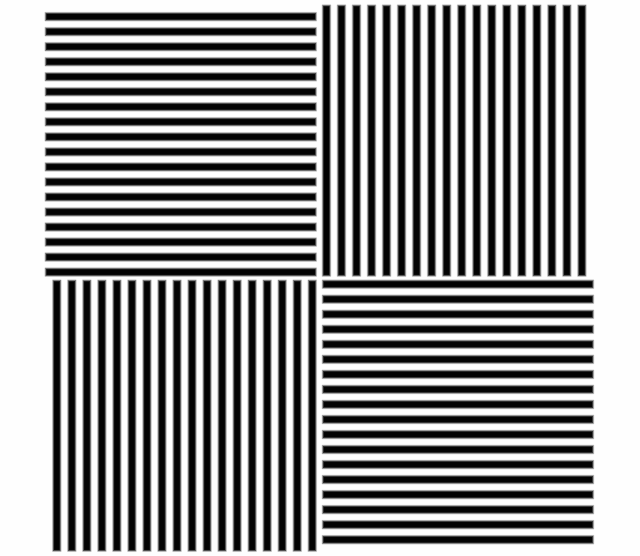
Give the GLSL for this pattern, as a Shadertoy shader.

```glsl
// Four square blocks of parallel black bars on white, horizontal and vertical in turn,
// mirrored about the centre. One quadrant is folded out with abs(), and the nearest
// bar in it is drawn as a soft-edged box. The unit of length is one bar period.

const float PERIODS_PER_HEIGHT = 37.0;            // bar periods in the canvas height
const float BAR_COUNT = 18.0;                     // bars in each block
const float BAR_LENGTH = 18.0;                    // in periods
const float BAR_WIDTH = 0.5;                      // in periods
const float EDGE_SOFTNESS = 0.112;                // half width of the edge ramp
const vec2 HALF_GAP = vec2(0.222, 0.153);         // half the gutters between blocks
const vec2 PATTERN_CENTRE = vec2(0.499, 0.4997);  // as a share of the canvas
const vec3 PAPER = vec3(0.995);
const vec3 INK = vec3(0.012);

// Signed distance to an axis-aligned box centred on the origin.
float boxDistance(vec2 p, vec2 halfSize) {
    vec2 d = abs(p) - halfSize;
    return length(max(d, 0.0)) + min(max(d.x, d.y), 0.0);
}

// Distance to the nearest bar; x runs along the bars, y across them.
float barsDistance(vec2 p) {
    float firstBar = 0.5 * BAR_WIDTH;
    float index = clamp(floor(p.y - firstBar + 0.5), 0.0, BAR_COUNT - 1.0);
    vec2 barCentre = vec2(0.5 * BAR_LENGTH, firstBar + index);
    return boxDistance(p - barCentre, 0.5 * vec2(BAR_LENGTH, BAR_WIDTH));
}

void mainImage(out vec4 fragColor, in vec2 fragCoord) {
    float pixel = PERIODS_PER_HEIGHT / iResolution.y;
    vec2 p = (fragCoord - PATTERN_CENTRE * iResolution.xy) * pixel;

    // Fold into one block; opposite quadrants share a bar direction.
    vec2 block = abs(p) - HALF_GAP;
    bool horizontal = p.x * p.y < 0.0;
    float d = barsDistance(horizontal ? block : block.yx);

    // Soft edge, never sharper than a pixel.
    float softness = max(EDGE_SOFTNESS, 0.7 * pixel);
    float ink = 1.0 - smoothstep(-softness, softness, d);
    fragColor = vec4(mix(PAPER, INK, ink), 1.0);
}
```
